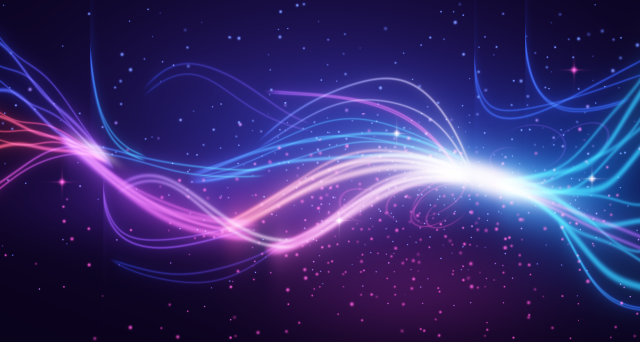
Write a Shadertoy shader that draws this background.

```glsl
// Glowing ribbons sweep across a dark violet field into a white-hot core.
// Each ribbon is a family of Bezier strands sharing x controls, solved once for t.
// Space: x runs 0..100 over the canvas width, y uses the same unit.

const vec3 BLUE = vec3(.1, .24, 1), CYAN = vec3(.08, .6, 1), PINK = vec3(1, .22, .75);
const vec3 VIOLET = vec3(.42, .2, 1), EMBER = vec3(1, .22, .2), WHITE = vec3(1, .85, 1);
const float THIN = .22, BROAD = .4;  // strand widths
const float FEW = 2., MANY = 5.;     // strand counts

vec2 hash2(vec2 p) {
  return fract(sin(vec2(dot(p, vec2(127.1, 311.7)), dot(p, vec2(269.5, 183.3)))) * 43758.5);
}

// Gaussian spot of unit radius
float spot(vec2 q) {
  return exp(-dot(q, q));
}

// Bright line with a soft halo
float glowLine(float d, float w) {
  return exp(-d * d / (w * w)) + .16 * exp(-abs(d) / (w * 5.));
}

// Strands fill the band above ys; spread is its height at start, middle and end
vec3 ribbon(vec2 p, vec4 xs, vec4 ys, vec3 spread, float count, float width, vec3 a, vec3 b) {
  if (p.x < xs.x || p.x > xs.w) return vec3(0);
  float t = .5, s = .5, stride = .25, sum = 0.;
  vec4 basis;
  for (int i = 0; i < 14; i++) {
    s = 1. - t;
    basis = vec4(s * s * s, 3. * s * s * t, 3. * s * t * t, t * t * t);
    t += dot(basis, xs) < p.x ? stride : -stride;
    stride *= .5;
  }
  vec3 rate = vec3(s * s, 2. * s * t, t * t);
  float dx = max(dot(rate, xs.yzw - xs.xyz), .01);
  for (float i = 0.; i < count; i++) {
    float f = i / (count - 1.) + .7 * s * t * sin(t * 7. + i * 2.4);
    vec4 y = ys + spread.xyyz * f;
    float slope = dot(rate, y.yzw - y.xyz) / dx;
    float vary = .6 + .7 * hash2(vec2(i, count)).x;
    float d = (p.y - dot(basis, y)) / sqrt(1. + slope * slope);
    sum += glowLine(d, width * vary) * vary;
  }
  return mix(a, b, t) * sum * smoothstep(0., .08, s * t);
}

// Scattered partial ellipses
float swirls(vec2 p, vec2 center, vec2 area, float count) {
  float sum = 0.;
  for (float i = 0.; i < count; i++) {
    vec2 h = hash2(vec2(i, center.x)), q = p - center - (h - .5) * area;
    q.y = q.y * 1.5 - q.x * (h.x - .3);
    float arc = smoothstep(-.5, .8, cos(atan(q.y, q.x) + h.y * 6.3));
    sum += arc * glowLine(length(q) - 2. - 3.5 * h.y, .16);
  }
  return sum;
}

// Motes, densest around the core
vec3 dust(vec2 p, float size) {
  vec2 id = floor(p / size), h = hash2(id + size), k = hash2(id + 37.);
  float density = .06 + .6 * spot((p - vec2(64, 22)) / vec2(28, 12));
  float d = length(p - (id + .25 + .5 * h) * size) / (.1 + .16 * k.x * k.x);
  vec3 tint = mix(BLUE + .25, PINK, smoothstep(.3, .8, k.x + (22. - p.y) * .03));
  return tint * exp(-d * d) * step(k.y, density) * (.3 + 1.2 * h.x);
}

// Four-pointed star
float sparkle(vec2 p, float x, float y) {
  vec2 q = abs(p - vec2(x, y)) / .8;
  return 1.5 * exp(-dot(q, q) * 5.) + exp(-q.x * 9. - q.y) + exp(-q.y * 9. - q.x);
}

void mainImage(out vec4 fragColor, in vec2 fragCoord) {
  vec2 p = 100. * fragCoord / iResolution.x;

  // Backdrop hazes
  vec3 c = vec3(.035, .008, .1);
  c += vec3(.1, .08, .34) * spot((p - vec2(50, 36)) / vec2(38, 20));
  c += vec3(.05, .13, .5) * spot((p - vec2(60, 31)) / vec2(25, 10));
  c += vec3(.2, .05, .2) * spot((p - vec2(64, 9)) / vec2(20, 9));
  c += vec3(0, .14, .4) * spot((p - vec2(90, 24)) / vec2(12, 12));
  c += vec3(.17, .06, .36) * spot((p - vec2(37, 22)) / vec2(27, 6));

  // Left fan
  c += ribbon(p, vec4(-3, 5, 8, 17), vec4(30, 30, 32, 28), vec3(8, 3, 0), MANY, THIN, EMBER, PINK);
  c += ribbon(p, vec4(-3, 4, 9, 18), vec4(39, 39, 33, 27), vec3(12, 6, 0), MANY, THIN, BLUE, VIOLET);
  c += ribbon(p, vec4(-3, 4, 6, 17), vec4(22, 26, 31, 29), vec3(1), FEW, THIN, PINK, VIOLET);
  c += ribbon(p, vec4(14, 15, 16, 23), vec4(46, 37, 31, 29), vec3(-.7), FEW, THIN, BLUE, CYAN);

  // Violet body, white wave, orange rise
  c += ribbon(p, vec4(9, 18, 24, 41), vec4(32, 25, 17, 16), vec3(1, 1.5, 3), MANY, BROAD, VIOLET, PINK);
  c += ribbon(p, vec4(18, 29, 33, 47), vec4(23, 31, 13, 15), vec3(1), FEW, BROAD, VIOLET, WHITE);
  c += ribbon(p, vec4(41, 53, 57, 74), vec4(14, 14, 28, 25), vec3(1, 2, 1), MANY, BROAD, PINK, WHITE);
  c += ribbon(p, vec4(34, 46, 54, 74), vec4(17, 20, 33, 25), vec3(1, 3, 1), MANY, BROAD, EMBER, WHITE);

  // Cyan strands and arches
  c += ribbon(p, vec4(12, 22, 28, 42), vec4(30, 29, 25, 26), vec3(1), FEW, THIN, BLUE, CYAN);
  c += ribbon(p, vec4(29, 44, 54, 75), vec4(25, 25, 35, 26), vec3(1, 6, 1), MANY, THIN, BLUE, CYAN);
  c += ribbon(p, vec4(40, 52, 66, 74), vec4(30, 38, 45, 25), vec3(1, 4, 1), FEW, THIN, BLUE, WHITE);
  c += ribbon(p, vec4(41, 54, 64, 72), vec4(39, 38, 39, 26), vec3(.3), FEW, THIN, VIOLET, PINK);
  c += .5 * ribbon(p, vec4(22, 32, 38, 49), vec4(38, 48, 34, 33), vec3(1, 3, 1), FEW, THIN, BLUE, VIOLET);

  // Low curls
  c += ribbon(p, vec4(16, 17, 23, 40), vec4(25, 14, 14, 19), vec3(-1), FEW, THIN, VIOLET, VIOLET);
  c += .5 * ribbon(p, vec4(17, 25, 36, 46), vec4(13, 8, 7, 17), vec3(0, 2, 0), FEW, THIN, BLUE, VIOLET);

  // Right fan
  c += ribbon(p, vec4(77, 90, 94, 103), vec4(24, 21, 24, 33), vec3(1, 6, 13), MANY, BROAD, CYAN, CYAN);
  c += ribbon(p, vec4(77, 88, 93, 104), vec4(25, 21, 11, 7), vec3(0, 6, 16), MANY, BROAD, CYAN, CYAN);
  c += ribbon(p, vec4(76, 85, 92, 104), vec4(25, 22, 18, 13), vec3(0, 1, 2), FEW, BROAD, PINK, VIOLET);
  c += ribbon(p, vec4(87, 92, 93, 104), vec4(19, 11, 4, 5), vec3(.3), FEW, THIN, CYAN, BLUE);
  c += ribbon(p, vec4(74, 75, 80, 104), vec4(45, 32, 35, 43), vec3(-1, -2, 3), FEW, THIN, BLUE, BLUE);
  c += ribbon(p, vec4(82, 82.5, 86, 99), vec4(48, 38, 33, 38), vec3(.3), FEW, THIN, BLUE, BLUE);

  // Swirls and dust
  c += PINK * .3 * swirls(p, vec2(64, 21), vec2(15, 5), MANY + FEW);
  c += VIOLET * .25 * swirls(p, vec2(85, 28), vec2(12, 6), MANY);
  for (float size = 1.3; size < 4.; size += 1.1) c += dust(p, size);

  // Hot core, left flare, sparkles
  vec2 core = p - vec2(76, 25.5), flare = p - vec2(15, 30);
  core.y += core.x * .28;
  flare.y += flare.x * .6;
  c += 3. * WHITE * spot(core / vec2(7, 1.9)) + vec3(.25, .6, 1.2) * spot(core / vec2(12, 5));
  c += WHITE * spot(flare / vec2(2.5, .8));
  c += WHITE * (sparkle(p, 62., 32.6) + sparkle(p, 53., 19.) + sparkle(p, 92.5, 25.5));
  c += PINK * (sparkle(p, 9.7, 25.) + sparkle(p, 89.7, 42.5));

  fragColor = vec4(1. - exp(-1.15 * c), 1);
}
```
